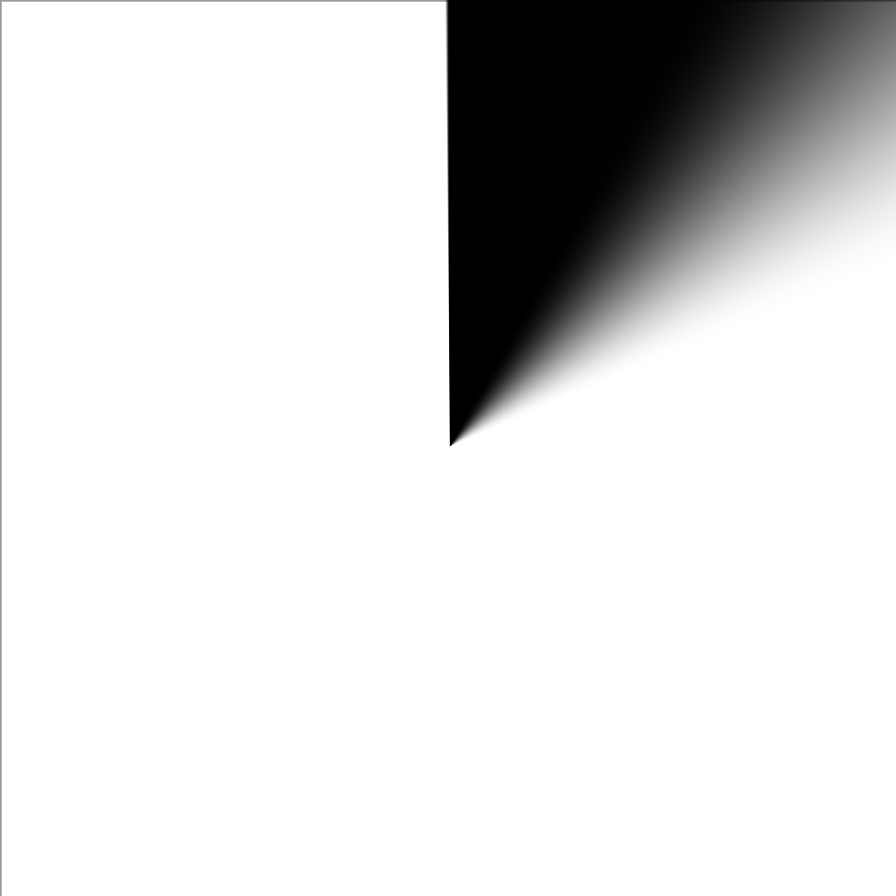
Give the GLSL for this background, as a WebGL 1 fragment shader.

```glsl
precision highp float;

uniform vec2 u_resolution;

const vec3 PAPER = vec3(1.0);
const vec3 INK = vec3(0.0);
const vec2 APEX = vec2(0.502, 0.5013);
const float FADE_START = 22.0;    // elevation in degrees where the shade begins
const float FADE_END = 62.0;      // elevation in degrees where it is solid
const float EDGE_SLOPE = 0.0065;  // leftward lean of the steep edge
const float EDGE_SPREAD = 0.005;  // softening of that edge per unit of height
const float BORDER_WIDTH = 0.0019;
const float BORDER_SHADE = 0.6;

// Darkness of a conic sweep that ends at a nearly vertical edge.
float conicShade(vec2 p, float pixel) {
    float elevation = degrees(atan(p.y, p.x));
    float sweep = smoothstep(FADE_START, FADE_END, elevation);
    float outside = -p.x - EDGE_SLOPE * p.y;
    float softness = max(0.6 * pixel, EDGE_SPREAD * p.y);
    return sweep * (1.0 - smoothstep(-softness, softness, outside));
}

// Coverage of the hairline along the left and top sides.
float borderLine(vec2 uv, float pixel) {
    float inset = min(uv.x, 1.0 - uv.y);
    return clamp((BORDER_WIDTH - inset) / pixel + 0.5, 0.0, 1.0);
}

void main() {
    vec2 uv = gl_FragCoord.xy / u_resolution;
    float pixel = 1.0 / min(u_resolution.x, u_resolution.y);

    vec3 color = mix(PAPER, INK, conicShade(uv - APEX, pixel));
    color *= mix(1.0, BORDER_SHADE, borderLine(uv, pixel));

    gl_FragColor = vec4(color, 1.0);
}
```
